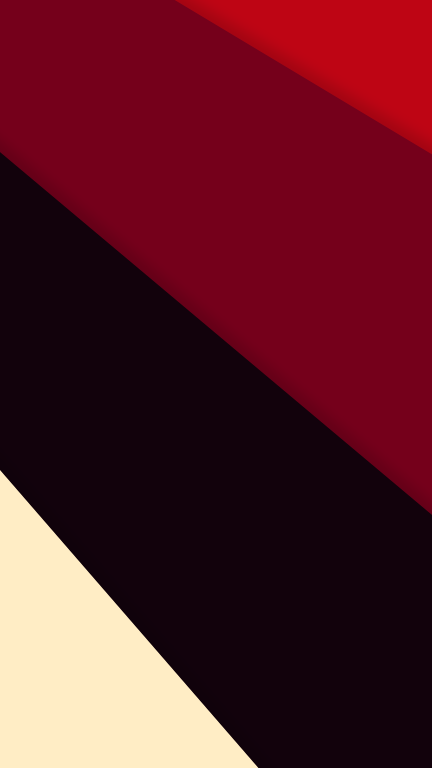
Write a Shadertoy shader that draws this background.

```glsl
#define RED vec3(0.745, 0.020, 0.080)
#define MAROON vec3(0.460, 0.000, 0.106)
#define BLACK vec3(0.070, 0.008, 0.047)
#define CREAM vec3(1.000, 0.929, 0.773)
#define ASPECT 0.5625
#define SHADOW_WIDTH 0.035
#define SHADOW_DEPTH 0.13

// Signed distance to the line a-b, positive above it when a is left of b
float lineDistance(vec2 p, vec2 a, vec2 b) {
    vec2 along = normalize(b - a);
    return dot(p - a, vec2(-along.y, along.x));
}

// Lays a sheet below the edge and casts its soft shadow on the layer above
vec3 laySheet(vec3 below, vec3 sheet, float edge, float pixel) {
    float fade = 1.0 - smoothstep(0.0, SHADOW_WIDTH, edge);
    vec3 shaded = below * (1.0 - SHADOW_DEPTH * fade * fade);
    float coverage = 1.0 - smoothstep(-0.6 * pixel, 0.6 * pixel, edge);
    return mix(shaded, sheet, coverage);
}

void mainImage(out vec4 fragColor, in vec2 fragCoord) {
    // Canvas units: height 1, width ASPECT
    vec2 p = fragCoord / iResolution.xy * vec2(ASPECT, 1.0);
    float pixel = 1.0 / iResolution.y;

    // Diagonal edges, from the upper right to the lower left
    float maroonEdge = lineDistance(p, vec2(0.2275, 1.0), vec2(ASPECT, 0.799));
    float blackEdge = lineDistance(p, vec2(0.0, 0.802), vec2(ASPECT, 0.3295));
    float creamEdge = lineDistance(p, vec2(0.0, 0.388), vec2(0.3365, 0.0));

    // Stacked sheets
    vec3 color = RED;
    color = laySheet(color, MAROON, maroonEdge, pixel);
    color = laySheet(color, BLACK, blackEdge, pixel);
    color = laySheet(color, CREAM, creamEdge, pixel);
    fragColor = vec4(color, 1.0);
}
```
